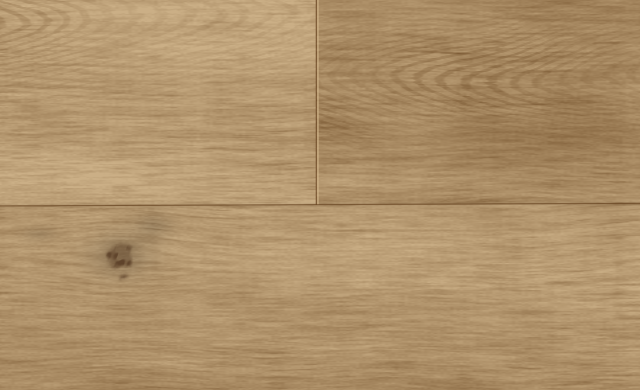
Write a Shadertoy shader that draws this texture.

```glsl
// Three oak floor planks: two above, one long knotty board below, with bevelled seams.

#define SEAM_X 0.811
#define SEAM_Y 0.472
#define SEAM_TILT 0.004
#define SEAM_HALF 0.0015
#define RING_FREQ 500.0
#define RING_DEPTH 0.27
#define PORE_DEPTH 0.36
#define KNOT vec2(0.309, 0.345)
#define DARK_OAK vec3(0.51, 0.38, 0.23)
#define LIGHT_OAK vec3(0.775, 0.665, 0.505)
#define GROOVE vec3(0.42, 0.28, 0.14)
#define BEVEL vec3(0.82, 0.71, 0.54)

float hash(vec2 p) {
    return fract(sin(dot(p, vec2(127.1, 311.7))) * 43758.545);
}

float noise(vec2 p) {
    vec2 i = floor(p), f = fract(p);
    f = f * f * (3.0 - 2.0 * f);
    return mix(mix(hash(i), hash(i + vec2(1, 0)), f.x),
               mix(hash(i + vec2(0, 1)), hash(i + vec2(1, 1)), f.x), f.y);
}

float fbm(vec2 p) {
    float sum = 0.0, amp = 0.533;
    for (int i = 0; i < 4; i++) {
        sum += amp * noise(p);
        p = p * 2.03 + 17.3;
        amp *= 0.5;
    }
    return sum;
}

// Soft elliptical spot, 1 at its centre
float spot(vec2 p, vec2 radius) {
    p /= radius;
    return exp(-dot(p, p));
}

// Antialiased coverage of a line at distance d
float stripe(float d, float halfWidth, float px) {
    return 1.0 - smoothstep(halfWidth - 0.7 * px, halfWidth + 0.7 * px, abs(d));
}

// Cone-cut growth rings: nested arches about the axis, opening along the taper
float ringField(vec2 p, float axis, float taper, float seed) {
    float warp = fbm(p * vec2(3.0, 8.0) + seed) - 0.5;
    float dy = p.y - axis + 0.03 * (noise(p * vec2(2.5, 1.0) + seed) - 0.5);
    return sqrt(dy * dy + 0.003) - taper * p.x + 0.02 * warp;
}

// Thin dark grain lines, long along x: layers of finer and shorter strokes
float grainLines(vec2 p, float seed) {
    float sum = 0.0;
    vec2 scale = vec2(7.0, 130.0);
    for (int i = 0; i < 3; i++) {
        float n = noise(p * scale + seed + 11.0 * float(i));
        sum += smoothstep(0.55, 0.9, n);
        scale *= vec2(1.8, 1.4);
    }
    return sum / 3.0;
}

void mainImage(out vec4 fragColor, in vec2 fragCoord) {
    float px = 1.0 / iResolution.y;
    vec2 p = fragCoord * px;

    // Plank layout
    float dSeamY = p.y - SEAM_Y - SEAM_TILT * p.x;
    float dSeamX = p.x - SEAM_X;
    bool upper = dSeamY > 0.0;
    bool rightBoard = upper && dSeamX > 0.0;
    float seed = upper ? (rightBoard ? 31.0 : 7.0) : 53.0;
    float axis = upper ? (rightBoard ? 0.80 : 0.95) : 0.19;
    float taper = upper ? (rightBoard ? 0.22 : -0.20) : 0.06;
    float tone = upper ? (rightBoard ? 0.61 : 0.88) : 0.79;

    // The grain bends around the knot
    vec2 k = p - KNOT;
    float nearKnot = upper ? 0.0 : 1.0;
    vec2 q = p;
    q.y -= nearKnot * 0.35 * k.y * spot(k, vec2(0.16, 0.09));
    q.y += 0.02 * (noise(p * vec2(3.0, 5.0) + seed) - 0.5);

    // Growth rings, strongest along the arch axis, broken up by the fibres
    float ring = ringField(q, axis, taper, seed);
    float figure = exp(-pow((p.y - axis) / 0.16, 2.0)) * (upper ? 1.0 : 0.3);
    float patchy = smoothstep(0.25, 0.7, fbm(p * vec2(2.5, 6.0) + seed * 2.0));
    float fibre = noise(q * vec2(16.0, 190.0) + seed);
    float wave = sin(ring * RING_FREQ + 1.2 * (fibre - 0.5));
    tone -= RING_DEPTH * figure * (0.4 + 0.6 * patchy) * smoothstep(-0.1, 0.9, wave)
          * (0.55 + 0.7 * fibre);

    // Broad bands and fine fibres
    tone += 0.50 * (fbm(q * vec2(1.2, 9.0) + seed) - 0.5);
    tone += 0.20 * (fbm(q * vec2(3.0, 50.0) + seed) - 0.5);
    tone += 0.26 * (fibre - 0.5);

    // Dark pores and fine speckle
    tone -= PORE_DEPTH * grainLines(q, seed) * (0.6 + 0.6 * patchy);
    tone += 0.14 * (noise(p * vec2(120.0, 290.0)) - 0.5);

    // Slow shading of each board
    if (rightBoard) tone -= 0.20 * spot(p - vec2(1.38, 0.66), vec2(0.22, 0.13));
    if (!upper) tone -= 0.15 * smoothstep(0.28, 0.0, p.y);
    vec3 col = mix(DARK_OAK, LIGHT_OAK, clamp(tone, -0.2, 1.08));

    // Knot: soft halo, ragged heart, cracks and a small satellite
    vec2 ragged = k + 0.022 * (vec2(fbm(p * 32.0), fbm(p * 32.0 + 9.0)) - 0.5);
    float halo = spot(k, vec2(0.075, 0.055))
               + 0.7 * spot(k - vec2(0.08, 0.075), vec2(0.05, 0.035))
               + 0.5 * spot(k + vec2(0.21, -0.055), vec2(0.04, 0.018));
    float heart = 1.0 - smoothstep(0.65, 1.15, length(ragged / vec2(0.034, 0.035)));
    float crack = smoothstep(0.4, 0.75, noise(vec2(k.x - 0.4 * k.y, k.y * 0.5) * 95.0));
    float satellite = spot(ragged - vec2(0.01, -0.053), vec2(0.009, 0.008));
    col *= 1.0 - nearKnot * 0.17 * halo * (0.6 + 0.8 * fbm(p * vec2(14.0, 40.0)));
    col = mix(col, vec3(0.34, 0.23, 0.14),
              nearKnot * max(heart * (0.35 + 0.5 * crack), 0.6 * satellite));

    // Seams: dark groove, lit bevel beside the upright joint
    float upright = upper ? 1.0 : 0.0;
    col *= 1.0 - 0.07 * exp(-abs(dSeamY) / 0.004);
    col = mix(col, BEVEL, 0.75 * upright * stripe(dSeamX - 0.0042, 0.002, px));
    col = mix(col, GROOVE, 0.8 * upright * stripe(dSeamX, SEAM_HALF, px));
    col = mix(col, GROOVE, 0.75 * stripe(dSeamY, SEAM_HALF, px));

    fragColor = vec4(col, 1.0);
}
```
